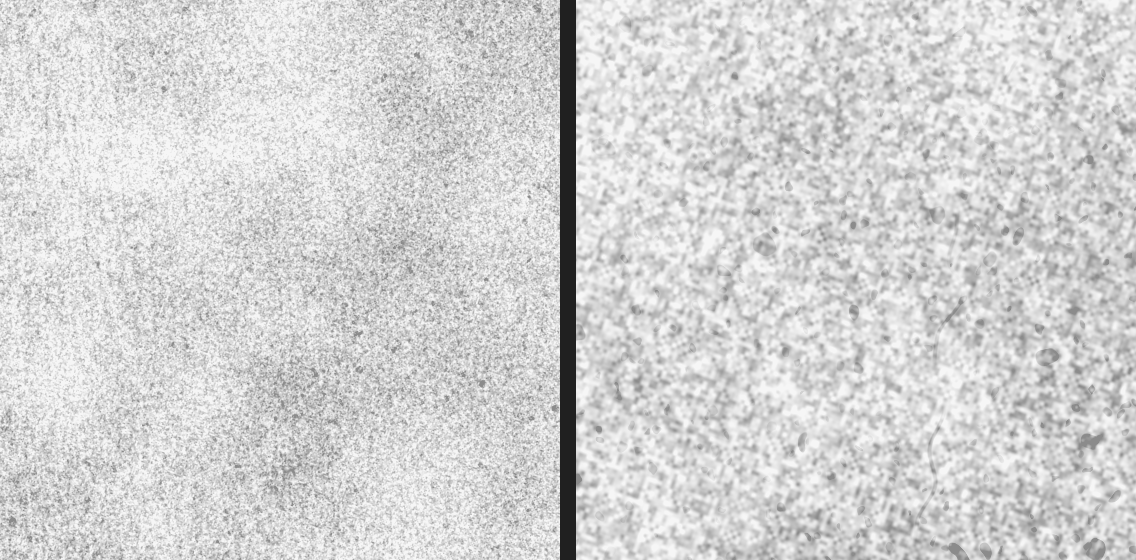
Left: the whole. Right: its middle third, enlarged.
A WebGL 1 fragment shader for this texture:

```glsl
precision highp float;
// Pale weathered concrete: fine sandy grain over cloudy stains, with brushed
// streaks, scattered dark pits and a few hairline cracks. All layers add up to
// one signed roughness value, which a tone curve then turns into grey.
uniform vec2 u_resolution;

const vec3 MID_GREY = vec3(0.862);
const float BRIGHTEST = 0.965;

float hash(vec2 p) {
  vec3 q = fract(p.xyx * vec3(0.1031, 0.1030, 0.0973));
  q += dot(q, q.yzx + 33.33);
  return fract((q.x + q.y) * q.z);
}

vec2 hash2(vec2 p) {
  return vec2(hash(p + 17.3), hash(p + 71.9));
}

// Smooth value noise, centred on zero
float noise(vec2 p) {
  vec2 cell = floor(p);
  vec2 f = fract(p);
  f = f * f * (3.0 - 2.0 * f);
  float low = mix(hash(cell), hash(cell + vec2(1.0, 0.0)), f.x);
  float high = mix(hash(cell + vec2(0.0, 1.0)), hash(cell + 1.0), f.x);
  return mix(low, high, f.y) - 0.5;
}

vec2 rotate(vec2 p, float angle) {
  float c = cos(angle);
  float s = sin(angle);
  return vec2(c * p.x - s * p.y, s * p.x + c * p.y);
}

float fbm(vec2 p) {
  float sum = 0.0;
  float amplitude = 0.5;
  for (int i = 0; i < 5; i++) {
    sum += amplitude * noise(p);
    p = rotate(p, 0.6) * 2.03 + 11.7;
    amplitude *= 0.52;
  }
  return sum;
}

// Ragged dark pits, at most one per cell; radius is in canvas units
float pits(vec2 uv, float cells, float share, float radius, float pixel) {
  vec2 ragged = uv + 0.7 * radius * vec2(noise(uv / radius), noise(uv / radius + 40.0));
  vec2 home = floor(ragged * cells);
  float cover = 0.0;
  for (int y = -1; y <= 1; y++) {
    for (int x = -1; x <= 1; x++) {
      vec2 cell = home + vec2(float(x), float(y));
      vec2 offset = ragged - (cell + hash2(cell + cells)) / cells;
      offset = rotate(offset, 2.0 * hash(cell + 5.1) - 1.0);
      offset.x *= 1.0 + hash(cell + 9.7);
      float size = radius * mix(0.45, 1.0, hash(cell + 3.3));
      float present = step(hash(cell + 29.0), share);
      float edge = smoothstep(-pixel, pixel, size - length(offset));
      cover = max(cover, present * edge * mix(0.5, 1.0, hash(cell + 51.0)));
    }
  }
  return cover;
}

// A broken, wandering hairline running upwards from its start point
float crack(vec2 uv, vec2 start, float height, float seed, float pixel) {
  float path = start.x + 0.06 * noise(vec2(uv.y * 9.0, seed))
             + 0.016 * noise(vec2(uv.y * 45.0, seed + 4.0));
  float line = 1.0 - smoothstep(0.0006, 0.0012 + pixel, abs(uv.x - path));
  float span = smoothstep(0.0, 0.04, uv.y - start.y)
             * smoothstep(0.0, 0.04, start.y + height - uv.y);
  float gaps = smoothstep(-0.15, 0.15, noise(vec2(uv.y * 32.0, seed + 8.0)));
  return line * span * gaps;
}

void main() {
  vec2 uv = gl_FragCoord.xy / u_resolution.y;
  float pixel = 1.0 / u_resolution.y;

  // Cloudy stains, and grain at two sizes
  float stain = fbm(uv * 4.5 + 3.7);
  float grain = 3.1 * noise(rotate(uv, 0.35) * 400.0)
              + 2.5 * noise(rotate(uv, -0.5) * 215.0 + 60.0);

  // Brushed streaks, a little off vertical and stronger on the left
  vec2 brushed = rotate(uv, -0.1);
  float brushing = mix(1.6, 0.5, smoothstep(0.1, 0.7, uv.x + 0.8 * noise(uv * 3.0)));
  float streaks = brushing * noise(brushed * vec2(190.0, 38.0));

  // Pits gather where the surface is stained
  float gathering = clamp(0.8 - 2.0 * stain, 0.35, 1.3);
  float pitting = 1.5 * gathering * pits(uv, 95.0, 0.3, 0.0034, pixel)
                + 2.2 * gathering * pits(uv + 0.37, 30.0, 0.22, 0.0075, pixel);

  float cracks = 0.0;
  for (int i = 0; i < 4; i++) {
    float id = float(i);
    vec2 start = vec2(0.57 + 0.09 * (hash(vec2(id, 2.0)) - 0.5), 0.03 + 0.15 * id);
    cracks = max(cracks, crack(uv, start, 0.2, 13.0 * id + 2.0, pixel));
  }

  // Tone curve: soft highlights, deeper shadows
  float rough = grain + streaks + 3.3 * stain - pitting - 1.3 * cracks + 0.1;
  rough = clamp(rough, -2.9, 2.5);
  vec3 concrete = MID_GREY + 0.083 * rough - 0.009 * rough * rough;
  gl_FragColor = vec4(min(concrete, vec3(BRIGHTEST)), 1.0);
}
```
